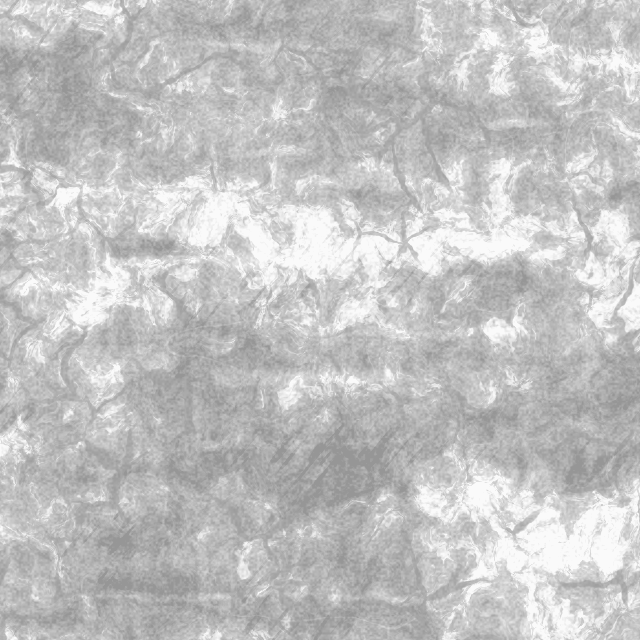
Write a Shadertoy shader that draws this texture.

```glsl
// Weathered pale grey plaster with mottled flakes, level bands and short forked cracks.

float hash(vec2 p) {
    vec3 q = fract(vec3(p.xyx) * 0.1031);
    q += dot(q, q.yzx + 33.33);
    return fract((q.x + q.y) * q.z);
}

vec2 hash2(vec2 p) {
    return vec2(hash(p), hash(p + 71.7));
}

float noise(vec2 p) {
    vec2 i = floor(p), f = fract(p);
    f = f * f * (3.0 - 2.0 * f);
    return mix(mix(hash(i), hash(i + vec2(1, 0)), f.x),
               mix(hash(i + vec2(0, 1)), hash(i + vec2(1, 1)), f.x), f.y);
}

float fbm(vec2 p, float gain) {
    float sum = 0.0, total = 0.0, amp = 1.0;
    for (int i = 0; i < 5; i++) {
        sum += amp * noise(p);
        total += amp;
        amp *= gain;
        p = mat2(0.96, 0.28, -0.28, 0.96) * p * 2.0 + 17.3;
    }
    return sum / total;
}

// Distance to the nearest border between Voronoi cells
float cellBorder(vec2 p) {
    vec2 cell = floor(p), nearest = vec2(0), home = vec2(0);
    float best = 9.0, border = 9.0;
    for (int y = -1; y <= 1; y++)
    for (int x = -1; x <= 1; x++) {
        vec2 g = cell + vec2(x, y);
        vec2 r = g + hash2(g) - p;
        if (dot(r, r) < best) { best = dot(r, r); nearest = r; home = g; }
    }
    for (int y = -2; y <= 2; y++)
    for (int x = -2; x <= 2; x++) {
        vec2 g = home + vec2(x, y);
        vec2 r = g + hash2(g) - p;
        vec2 d = r - nearest;
        if (dot(d, d) > 1e-4) border = min(border, dot(0.5 * (r + nearest), normalize(d)));
    }
    return border;
}

// Cracks swell and taper with a patchy mask, leaving isolated forks
float cracks(vec2 p, float scale, float rarity) {
    float presence = smoothstep(rarity, rarity + 0.25, noise(p * 11.0 + scale));
    float width = 0.052 * presence * (0.5 + noise(p * 45.0));
    float d = cellBorder(p * scale);
    return presence * (1.0 - smoothstep(width * 0.55, width + 0.015, d));
}

// Thin curved hairlines along a noise contour
float hairlines(vec2 p) {
    float contour = abs(noise(p * 13.0 + 40.0) - 0.5);
    return (1.0 - smoothstep(0.004, 0.022, contour)) * smoothstep(0.5, 0.75, noise(p * 9.0 + 5.0));
}

// Short slanted scuffs gathered in patches
float scuffs(vec2 p) {
    vec2 q = mat2(0.77, 0.64, -0.64, 0.77) * p;
    float strokes = smoothstep(0.68, 0.85, noise(q * vec2(160, 22)));
    return strokes * smoothstep(0.55, 0.75, noise(p * 7.0 + 90.0));
}

void mainImage(out vec4 fragColor, in vec2 fragCoord) {
    vec2 p = fragCoord / iResolution.y + 3.0;
    vec2 warp = vec2(fbm(p * 16.0, 0.5), fbm(p * 16.0 + 50.0, 0.5)) - 0.5;

    // Broad stains, fine mottling and stretched wash marks
    float clouds = fbm(p * vec2(4.5, 6.0) + warp, 0.55);
    float mottle = fbm(p * 24.0 + warp * 2.0, 0.82);
    float bands = noise((p + warp * 0.03) * vec2(4, 23));
    float drips = noise((p + warp * 0.02) * vec2(75, 8));
    float grain = noise(p * 290.0);

    float tone = 0.757;
    tone += 0.34 * (clouds - 0.5) + 0.34 * (mottle - 0.5);
    tone += 0.13 * (bands - 0.5) + 0.06 * (drips - 0.5) + 0.11 * (grain - 0.5);

    // Bright flakes crowd the lighter stains
    float flakeField = mottle + 0.5 * (clouds - 0.5) + 0.3 * (bands - 0.5);
    tone += 0.10 * smoothstep(0.55, 0.68, flakeField);

    // Narrow broken level streaks
    float streak = smoothstep(0.72, 0.95, noise((p + warp * 0.025) * vec2(5, 42) + 8.0));
    tone += 0.08 * streak * (0.4 + mottle);

    tone += 0.05 * hairlines(p + warp * 0.02);
    tone -= 0.07 * scuffs(p);

    // Cracks settle towards one dark grey
    vec2 bent = p + warp * 0.055;
    float crack = max(cracks(bent, 10.0, 0.5), 0.8 * cracks(bent + 7.0, 14.0, 0.6));
    tone = mix(tone, 0.635 + 0.06 * (grain - 0.5), 0.75 * crack);

    fragColor = vec4(vec3(clamp(tone, 0.59, 0.98)), 1.0);
}
```
